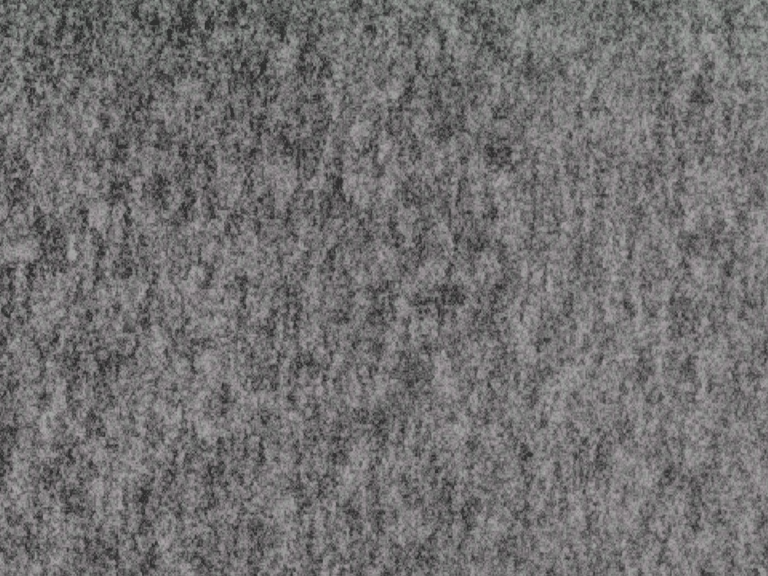
This texture is drawn by a WebGL 1 fragment shader. Its source:

```glsl
precision highp float;

uniform vec2 u_resolution;

float hash(vec2 cell) {
  vec3 q = fract(cell.xyx * vec3(0.1031, 0.1030, 0.0973));
  q += dot(q, q.yzx + 33.33);
  return fract((q.x + q.y) * q.z);
}

// Smooth value noise centred on zero
float noise(vec2 p) {
  vec2 cell = floor(p);
  vec2 f = fract(p);
  f = f * f * (3.0 - 2.0 * f);
  float low = mix(hash(cell), hash(cell + vec2(1.0, 0.0)), f.x);
  float high = mix(hash(cell + vec2(0.0, 1.0)), hash(cell + 1.0), f.x);
  return mix(low, high, f.y) - 0.5;
}

// Noise with separate cell counts across and up, shifted by a seed
float layer(vec2 p, vec2 cells, float seed) {
  return noise(p * cells + seed * vec2(17.3, 9.7));
}

// Steepens noise so that its patches get crisper edges
float crisp(float n) {
  return smoothstep(-0.38, 0.38, n) - 0.5;
}

// Ragged vertical streaks, leaning slightly to the right
float streaks(vec2 p) {
  vec2 ragged = vec2(layer(p, vec2(150.0, 120.0), 1.0),
                     layer(p, vec2(130.0, 150.0), 2.0));
  vec2 q = p + ragged * vec2(0.010, 0.020);
  q.x -= 0.06 * p.y;
  return 0.13 * layer(q, vec2(66.0, 19.0), 3.0)
       + 0.12 * crisp(layer(q, vec2(108.0, 40.0), 4.0));
}

// Rounder clumps that break up the streaks
float clumps(vec2 p) {
  vec2 q = p + 0.010 * layer(p, vec2(120.0), 5.0);
  return 0.07 * layer(q, vec2(42.0, 32.0), 6.0)
       + 0.03 * layer(q, vec2(17.0, 11.0), 7.0);
}

// Crisp flecks over fine grit
float grain(vec2 p) {
  return 0.15 * crisp(layer(p, vec2(175.0, 140.0), 8.0))
       + 0.19 * layer(p, vec2(360.0, 320.0), 9.0);
}

// Broad light and shade over the whole surface
float shading(vec2 p, vec2 uv) {
  float drift = 0.025 * layer(p, vec2(5.0, 3.5), 10.0);
  float sideLight = 0.04 * (uv.x - 0.5);
  vec2 fromShade = (uv - vec2(0.3, 0.9)) / vec2(0.32, 0.25);
  return drift + sideLight - 0.04 * exp(-dot(fromShade, fromShade));
}

// Pink-grey body with a greenish cast along the top
vec3 castColor(vec2 p, vec2 uv) {
  vec3 pinkGrey = vec3(1.025, 0.982, 1.005);
  vec3 greenGrey = vec3(0.975, 1.018, 0.985);
  float green = smoothstep(0.72, 1.1, uv.y + 0.08 * layer(p, vec2(4.0), 11.0));
  float mottling = 0.9 * layer(p, vec2(130.0, 90.0), 12.0);
  return mix(pinkGrey, greenGrey, clamp(0.3 + 0.6 * green + mottling, 0.0, 1.0));
}

void main() {
  vec2 p = gl_FragCoord.xy / u_resolution.y;
  vec2 uv = gl_FragCoord.xy / u_resolution;

  float contrast = mix(1.08, 0.92, uv.x);
  float relief = contrast * (streaks(p) + clumps(p) + grain(p)) + shading(p, uv);

  // Dark pits run deeper than pale ridges rise
  float tone = 0.454 + relief - 0.9 * relief * relief;
  tone = clamp(tone, 0.19, 0.66);

  gl_FragColor = vec4(tone * castColor(p, uv), 1.0);
}
```
